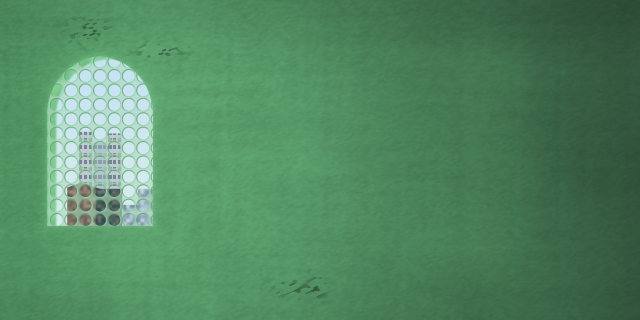
This background is drawn by a WebGL 1 fragment shader. Its source:

```glsl
precision highp float;
uniform vec2 u_resolution;

float hash(vec2 p) {
  return fract(sin(dot(p, vec2(127.1, 311.7))) * 43758.5453);
}

float noise(vec2 p) {
  vec2 i = floor(p), f = fract(p);
  f = f * f * (3.0 - 2.0 * f);
  return mix(mix(hash(i), hash(i + vec2(1, 0)), f.x),
             mix(hash(i + vec2(0, 1)), hash(i + vec2(1, 1)), f.x), f.y);
}

float fbm(vec2 p) {
  float sum = 0.0, amp = 0.5;
  for (int i = 0; i < 5; i++) {
    sum += amp * noise(p);
    p = mat2(1.6, 1.2, -1.2, 1.6) * p + 7.3;
    amp *= 0.5;
  }
  return sum;
}

// Coverage of a signed distance, one pixel soft
float fill(float d) {
  return clamp(0.5 - d * u_resolution.y, 0.0, 1.0);
}

float box(vec2 p, vec2 lo, vec2 hi) {
  vec2 d = max(lo - p, p - hi);
  return max(d.x, d.y);
}

// Slightly pointed arch standing on a flat sill
float arch(vec2 p) {
  float side = length(vec2(abs(p.x - 0.3125) + 0.015, max(p.y - 0.645, 0.0))) - 0.18;
  return max(side, 0.294 - p.y);
}

float cluster(vec2 p, vec2 center, vec2 size) {
  vec2 q = (p - center) / size;
  return exp(-dot(q, q));
}

vec3 wallColor(vec2 p) {
  vec3 col = mix(vec3(0.32, 0.585, 0.39), vec3(0.355, 0.625, 0.425), smoothstep(0.0, 0.5, p.x));
  col = mix(col, vec3(0.265, 0.465, 0.32), smoothstep(0.65, 1.6, p.x));
  col = mix(col, vec3(0.2, 0.335, 0.24), smoothstep(1.45, 2.05, p.x + 0.12 * (p.y - 0.5)));
  col *= 1.0 - 0.1 * smoothstep(0.75, 1.0, p.y) - 0.05 * smoothstep(0.2, 0.0, p.y);

  // Stains, streaks and woven grain
  float stain = fbm(p * 4.0) - 0.5;
  float streak = noise(p * vec2(3.0, 45.0)) + noise(p * vec2(50.0, 2.5) + 9.0) - 1.0;
  float grain = noise(vec2(p.x + p.y, p.y - 0.5 * p.x) * vec2(70.0, 150.0)) - 0.5;
  col *= 1.0 + 0.16 * stain + 0.035 * streak + 0.07 * grain;

  // Dark scratches gathered in a few places
  float area = cluster(p, vec2(0.91, 0.1), vec2(0.05, 0.025))
             + cluster(p, vec2(0.99, 0.1), vec2(0.025, 0.04))
             + cluster(p, vec2(0.28, 0.9), vec2(0.06, 0.04))
             + cluster(p, vec2(0.5, 0.84), vec2(0.07, 0.025));
  float fleck = smoothstep(0.6, 0.78, noise(vec2(p.x + p.y, p.y - 0.4 * p.x) * vec2(45.0, 130.0)));
  return col * (1.0 - 0.35 * fleck * min(area + 0.06, 1.0));
}

vec3 cityColor(vec2 p) {
  vec3 col = mix(vec3(0.84, 0.92, 0.93), vec3(0.78, 0.89, 0.95), smoothstep(0.35, 0.8, p.y));

  // Two towers and the block between, with rows of windows
  float towers = min(box(p, vec2(0.247, 0.29), vec2(0.292, 0.588)),
                     box(p, vec2(0.333, 0.29), vec2(0.38, 0.583)));
  float middle = box(p, vec2(0.292, 0.29), vec2(0.333, 0.555));
  vec2 grid = fract(p * vec2(66.0, 44.0));
  float windows = step(0.3, grid.x) * step(0.45, grid.y);
  col = mix(col, mix(vec3(0.75, 0.79, 0.82), vec3(0.46, 0.52, 0.57), windows), fill(towers));
  col = mix(col, mix(vec3(0.7, 0.77, 0.8), vec3(0.55, 0.62, 0.66), windows), fill(middle));

  // Low roofs in front
  float brown = box(p, vec2(0.21, 0.29), vec2(0.315, 0.43 - 0.35 * abs(p.x - 0.255)));
  float dark = box(p, vec2(0.3, 0.29), vec2(0.382, 0.41));
  float haze = box(p, vec2(0.385, 0.29), vec2(0.48, 0.36 + 0.05 * step(0.43, p.x)));
  float speck = noise(p * 90.0);
  col = mix(col, mix(vec3(0.36, 0.35, 0.32), vec3(0.64, 0.56, 0.49), speck), fill(brown));
  col = mix(col, mix(vec3(0.18, 0.27, 0.27), vec3(0.43, 0.47, 0.45), speck), fill(dark));
  col = mix(col, mix(vec3(0.45, 0.56, 0.63), vec3(0.78, 0.86, 0.9), speck), fill(haze));
  return col;
}

void main() {
  vec2 p = gl_FragCoord.xy / u_resolution.y;
  p.x += 1.0 - 0.5 * u_resolution.x / u_resolution.y;
  vec3 col = wallColor(p);
  float opening = arch(p);
  col += vec3(0.06, 0.08, 0.06) * exp(-max(opening, 0.0) * 110.0);

  // View outside, set against the lit left reveal
  vec3 reveal = mix(vec3(0.43, 0.73, 0.5), vec3(0.53, 0.83, 0.61), noise(p * 30.0));
  float sky = smoothstep(0.006, -0.006, arch(p - vec2(0.028, -0.008)));
  vec3 view = mix(reveal, cityColor(p), sky);

  // Lattice of touching rings
  vec2 cell = mod(p - vec2(0.3125, 0.3125) + 0.0225, 0.045) - 0.0225;
  float radius = length(cell);
  view = mix(view, vec3(0.68, 0.84, 0.74), 0.6 * fill(0.021 - radius));
  vec3 ringColor = mix(vec3(0.4, 0.66, 0.47), vec3(0.58, 0.83, 0.66), smoothstep(-0.02, 0.02, cell.x - cell.y));
  view = mix(view, ringColor, 0.9 * fill(abs(radius - 0.0202) - 0.0018));

  col = mix(col, view, fill(opening));
  gl_FragColor = vec4(col, 1.0);
}
```
